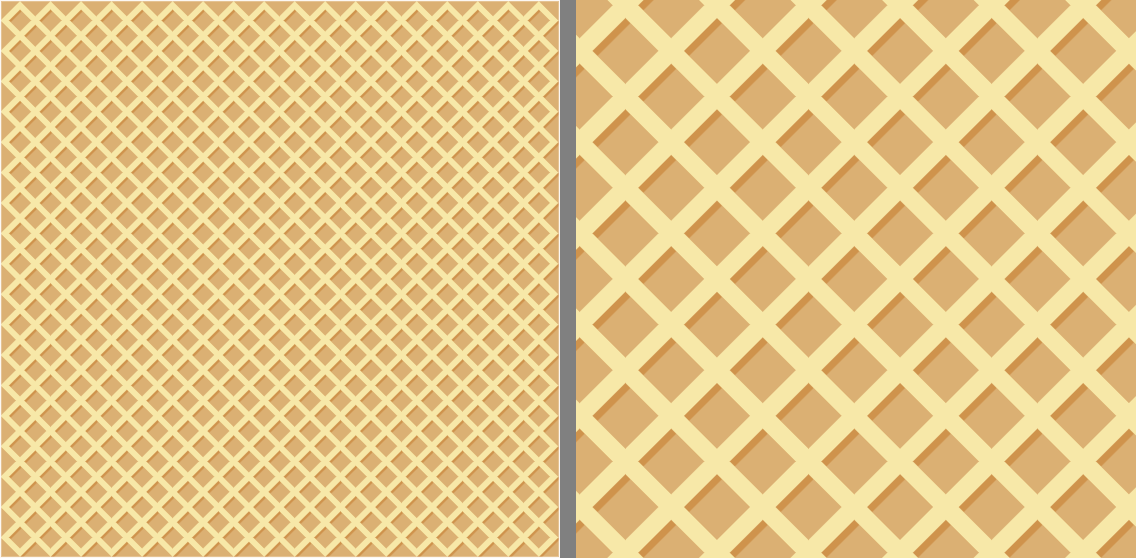
Left: the whole. Right: its middle third, enlarged.
Reproduce this pattern procedurally as a WebGL 2 fragment shader.

```glsl
#version 300 es
precision highp float;

uniform vec2 u_resolution;
out vec4 fragColor;

const float REPEATS = 18.35;  // diamonds across the canvas
const vec3 CREAM  = vec3(0.97, 0.91, 0.66);
const vec3 TAN    = vec3(0.86, 0.69, 0.45);
const vec3 SHADOW = vec3(0.81, 0.575, 0.30);
const vec3 MARGIN = vec3(0.99, 0.97, 0.95);

// Distance to the diagonal ridges, in units of their spacing
float ridgeDistance(vec2 p) {
    vec2 d = abs(fract(vec2(p.x + p.y, p.x - p.y)) - 0.5);
    // Past the outermost crossings only the pointed tips remain
    bool outside = max(abs(p.x), abs(p.y)) > 9.0;
    return outside ? max(d.x, d.y) : min(d.x, d.y);
}

float ridge(vec2 p, float softness) {
    return 1.0 - smoothstep(-softness, softness, ridgeDistance(p) - 0.14);
}

void main() {
    vec2 uv = gl_FragCoord.xy / u_resolution;
    vec2 p = (uv - vec2(0.499, 0.5)) * REPEATS;
    float pixel = REPEATS / min(u_resolution.x, u_resolution.y);

    // Shadow falls to the lower right of each ridge
    float shade = ridge(p + vec2(-0.055, 0.055), pixel * 1.3);
    vec3 color = mix(TAN, SHADOW, shade);
    color = mix(color, CREAM, ridge(p, pixel));

    // Thin pale margin
    vec2 inset = min(uv, 1.0 - uv);
    float margin = 1.0 - smoothstep(0.001, 0.0035, min(inset.x, inset.y));
    fragColor = vec4(mix(color, MARGIN, margin), 1.0);
}
```
